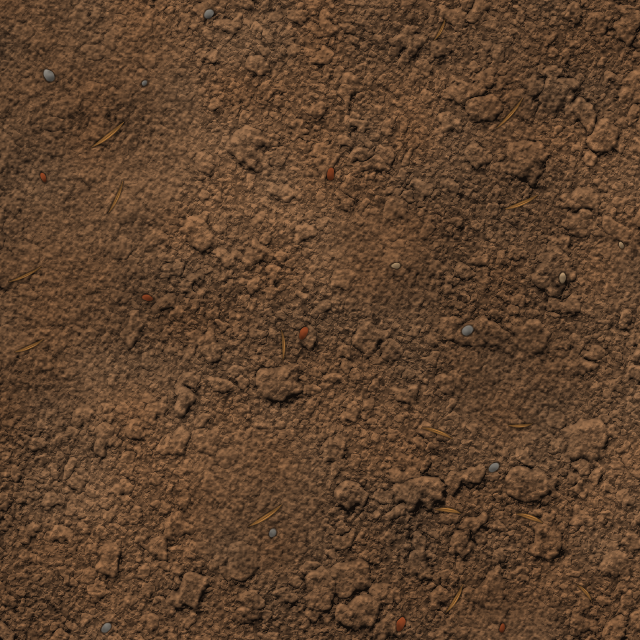
Give the GLSL for this texture, as a WebGL 1 fragment shader.

```glsl
precision highp float;
// Crumbly brown soil with lumpy clods, fine grit, scattered pebbles and straw.
uniform vec2 u_resolution;

const vec3 SOIL_DARK = vec3(0.14, 0.10, 0.07);
const vec3 SOIL_LIGHT = vec3(0.57, 0.41, 0.28);
const vec3 STONE_GREY = vec3(0.47, 0.45, 0.42);
const vec3 STONE_CREAM = vec3(0.62, 0.51, 0.38);
const vec3 STONE_RUST = vec3(0.52, 0.25, 0.13);
const vec3 STRAW = vec3(0.60, 0.41, 0.21);
const vec2 LIGHT = vec2(-0.34, 0.94);
const float CLOD_SCALE = 13.0;     // cells across the canvas, coarsest layer
const float CLOD_RATIO = 1.75;     // scale step between clod layers
const float CLOD_HEIGHT = 0.5;
const float GRIT_HEIGHT = 0.0035;
const float CAVITY_RADIUS = 0.008;
const float SHADOW_REACH = 0.013;
const float BASE_TONE = 0.53;
const float RELIEF = 0.33;
const float CAVITY = 0.40;
const float SHADOW = 0.32;
const float SPECKLE = 0.42;
const float PATCHES = 0.50;
const float PEBBLE_SCALE = 20.0;
const float PEBBLE_SHARE = 0.06;
const float STRAW_SCALE = 8.0;
const float STRAW_SHARE = 0.17;

vec3 hash3(vec2 p) {
  vec3 q = fract(p.xyx * vec3(0.1031, 0.1030, 0.0973));
  q += dot(q, q.yxz + 33.33);
  return fract((q.xxy + q.yzz) * q.zyx);
}

vec3 noise(vec2 p) {
  vec2 id = floor(p), f = fract(p);
  f = f * f * (3.0 - 2.0 * f);
  return mix(mix(hash3(id), hash3(id + vec2(1, 0)), f.x),
             mix(hash3(id + vec2(0, 1)), hash3(id + 1.0), f.x), f.y);
}

float fbm(vec2 p) {
  return 0.55 * noise(p).x + 0.29 * noise(p * 2.1 + 19.0).x + 0.16 * noise(p * 4.3 + 47.0).x;
}

vec2 rotate(vec2 v, float angle) {
  float c = cos(angle), s = sin(angle);
  return vec2(c * v.x - s * v.y, s * v.x + c * v.y);
}

// Height of one layer of irregular domes.
float clodLayer(vec2 p, float scale, float density, float seed) {
  vec2 q = p * scale + seed;
  q += 0.38 * (noise(q * 2.3).xy - 0.5) + 0.16 * (noise(q * 6.1).xy - 0.5);
  vec2 corner = floor(q - 0.5);
  float top = 0.0;
  for (int j = 0; j < 2; j++) {
    for (int i = 0; i < 2; i++) {
      vec2 id = corner + vec2(float(i), float(j));
      vec3 place = hash3(id), shape = hash3(id + 71.0);
      vec2 d = rotate(q - id - place.xy, shape.x * 3.1416);
      d.y *= 1.0 + 0.5 * shape.y;
      float radius = mix(0.2, 0.48, shape.z);
      float dome = max(1.0 - dot(d, d) / (radius * radius), 0.0);
      top = max(top, step(place.z, density) * radius * dome * (2.0 - dome));
    }
  }
  return CLOD_HEIGHT * top / scale;
}

float soilHeight(vec2 p) {
  float pile = 0.0, scale = CLOD_SCALE, density = 0.38;
  for (int k = 0; k < 5; k++) {
    float layer = clodLayer(p, scale, density, 37.0 * float(k));
    pile = max(pile, layer) + 0.4 * min(pile, layer);
    scale *= CLOD_RATIO;
    density = min(density + 0.2, 0.95);
  }
  float crumbly = smoothstep(0.28, 0.55, noise(p * 5.0 + 7.0).x);
  float grit = noise(p * 170.0).x + 0.45 * noise(p * 330.0).x;
  return 0.03 * fbm(p * 9.0) + pile * mix(0.4, 1.0, crumbly) + GRIT_HEIGHT * grit;
}

// Pebbles: flat shaded ellipses in a few stone colours.
vec3 addPebbles(vec3 colour, vec2 p, float pixel) {
  vec2 q = p * PEBBLE_SCALE, id = floor(q);
  vec3 place = hash3(id + 211.0), shape = hash3(id + 307.0);
  vec2 d = q - id - mix(vec2(0.3), vec2(0.7), place.xy);
  vec2 r = rotate(d, shape.x * 3.1416) * vec2(1.0, 1.3 + 0.5 * shape.y);
  float radius = mix(0.10, 0.22, shape.z);
  float edge = length(r) + 0.06 * (noise(q * 7.0).x - 0.5) - radius;
  float cover = 1.0 - smoothstep(-pixel, pixel, edge / PEBBLE_SCALE);
  float present = step(place.z, PEBBLE_SHARE);
  vec3 stone = mix(STONE_GREY, STONE_CREAM, step(0.45, shape.y));
  stone = mix(stone, STONE_RUST, step(0.8, shape.y));
  stone *= 0.85 + 0.35 * dot(d, LIGHT) / radius + 0.25 * (noise(p * 180.0).x - 0.5);
  float shade = 1.0 - smoothstep(0.0, 0.09, edge);
  return mix(colour * (1.0 - 0.5 * present * shade), stone, present * cover);
}

// Straw: thin tapered slivers with a shadow below.
vec3 addStraw(vec3 colour, vec2 p, float pixel) {
  vec2 q = p * STRAW_SCALE, id = floor(q);
  vec3 place = hash3(id + 401.0), shape = hash3(id + 503.0);
  vec2 d = rotate(q - id - mix(vec2(0.3), vec2(0.7), place.xy), shape.x * 3.1416);
  float along = d.x / mix(0.12, 0.27, shape.y);
  float across = abs(d.y + 0.02 * along * along);
  float edge = across - mix(0.012, 0.026, shape.z) * (1.0 - along * along);
  float present = step(place.z, STRAW_SHARE) * step(abs(along), 1.0);
  float cover = 1.0 - smoothstep(-pixel, pixel, edge / STRAW_SCALE);
  vec3 fibre = STRAW * (0.7 + 0.5 * noise(d * vec2(8.0, 90.0)).x);
  colour *= 1.0 - 0.45 * present * (1.0 - smoothstep(0.0, 0.03, edge));
  return mix(colour, fibre, present * cover);
}

void main() {
  float pixel = 1.0 / min(u_resolution.x, u_resolution.y);
  vec2 p = gl_FragCoord.xy * pixel;
  float h = soilHeight(p);

  // Slope towards the light, hollows and cast shadows.
  float slope = (h - soilHeight(p + LIGHT * 0.0016)) / 0.0016;
  float relief = slope * inversesqrt(1.0 + slope * slope);
  float ring = 0.0;
  vec2 side = LIGHT;
  for (int k = 0; k < 4; k++) {
    ring += 0.25 * soilHeight(p + side * CAVITY_RADIUS);
    side = vec2(-side.y, side.x);
  }
  float cavity = clamp((ring - h) / CAVITY_RADIUS, -0.8, 1.0);
  float rise = (soilHeight(p + LIGHT * SHADOW_REACH) - h) / SHADOW_REACH;
  float shadow = clamp(rise - 0.2, 0.0, 1.0);

  // Soil tone.
  float tone = BASE_TONE + RELIEF * relief - CAVITY * cavity - SHADOW * shadow;
  tone += SPECKLE * (noise(p * 250.0 + 5.0).x - 0.5) + PATCHES * (fbm(p * 6.0 + 31.0) - 0.5);
  vec3 colour = mix(SOIL_DARK, SOIL_LIGHT, clamp(tone, -0.18, 1.15));
  colour *= 1.0 + vec3(0.05, 0.0, -0.06) * (noise(p * 14.0 + 61.0).y - 0.5);

  colour = addPebbles(colour, p, pixel);
  colour = addStraw(colour, p, pixel);
  gl_FragColor = vec4(colour, 1.0);
}
```
